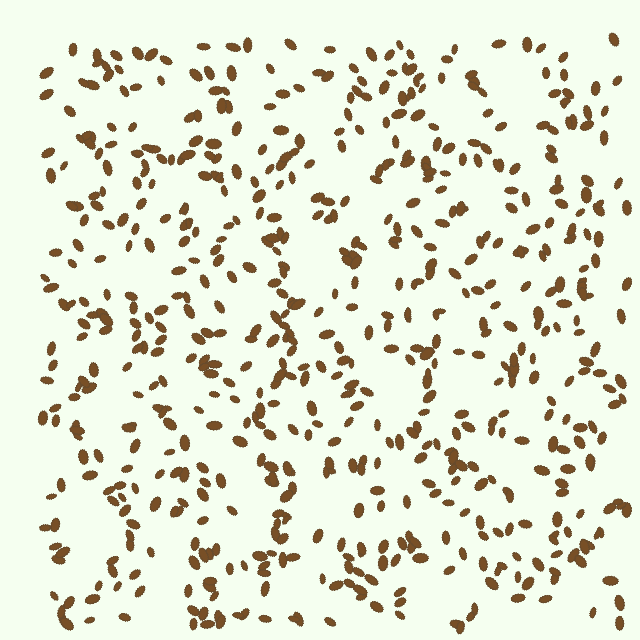
Reproduce this pattern procedurally as a WebGL 1 fragment shader.

```glsl
precision highp float;
uniform vec2 u_resolution;

#define PAPER vec3(0.96, 1.0, 0.94)
#define SEED_BROWN vec3(0.47, 0.31, 0.15)
#define RIM_BROWN vec3(0.41, 0.295, 0.17)
#define FIELD_ORIGIN vec2(0.066, 0.018)
#define FIELD_SIZE vec2(0.914, 0.922)
#define CELLS 10.0
#define SLOTS 10
#define FILL 0.67
#define SEED_RADIUS 0.0107
#define RIM_WIDTH 0.0023
#define TOOTH_DEPTH 0.0004
#define TAU 6.2831853

// Four random values for one slot of one cell
vec4 hash4(vec3 key) {
  vec4 s = vec4(dot(key, vec3(127.1, 311.7, 74.7)),
                dot(key, vec3(269.5, 183.3, 246.1)),
                dot(key, vec3(113.5, 271.9, 124.6)),
                dot(key, vec3(61.7, 97.3, 331.9)));
  return fract(sin(s) * 43758.545);
}

// Approximate signed distance to an ellipse
float ellipseDistance(vec2 p, vec2 radii) {
  float k = length(p / radii);
  float slope = length(p / (radii * radii));
  return k * (k - 1.0) / max(slope, 1.0);
}

// Signed distance to a rotated oval with a finely toothed outline
float seedDistance(vec2 p, vec4 shape) {
  float angle = shape.x * TAU;
  float c = cos(angle), s = sin(angle);
  vec2 q = vec2(c * p.x + s * p.y, c * p.y - s * p.x);
  float size = SEED_RADIUS * mix(0.78, 1.22, shape.y);
  vec2 radii = size * vec2(1.0, mix(0.52, 0.66, shape.z));
  float teeth = sin(16.0 * atan(q.y / radii.y, q.x / radii.x + 1e-5));
  return ellipseDistance(q, radii) + TOOTH_DEPTH * teeth;
}

void main() {
  float pixel = 1.0 / min(u_resolution.x, u_resolution.y);
  vec2 p = gl_FragCoord.xy * pixel;
  vec2 cellSize = FIELD_SIZE / CELLS;
  vec2 firstCell = floor((p - FIELD_ORIGIN) / cellSize - 0.5);
  float soft = 0.45 * pixel;
  vec3 color = PAPER;

  // A seed is smaller than half a cell, so four cells are enough
  for (int j = 0; j < 2; j++) {
    for (int i = 0; i < 2; i++) {
      vec2 cell = firstCell + vec2(float(i), float(j));
      bool outside = min(cell.x, cell.y) < -0.5 ||
                     max(cell.x, cell.y) > CELLS - 0.5;
      if (outside) continue;

      for (int n = 0; n < SLOTS; n++) {
        vec4 place = hash4(vec3(cell, float(n)) + 1.0);
        if (place.z > FILL) continue;
        vec2 center = FIELD_ORIGIN + (cell + place.xy) * cellSize;
        vec4 shape = hash4(vec3(cell, float(n)) + 23.0);
        float d = seedDistance(p - center, shape);

        // Darker rim around a flat body
        float rim = smoothstep(-1.3 * RIM_WIDTH, -0.7 * RIM_WIDTH, d);
        vec3 seedColor = mix(SEED_BROWN, RIM_BROWN, rim);
        color = mix(color, seedColor, 1.0 - smoothstep(-soft, soft, d));
      }
    }
  }
  gl_FragColor = vec4(color, 1.0);
}
```
